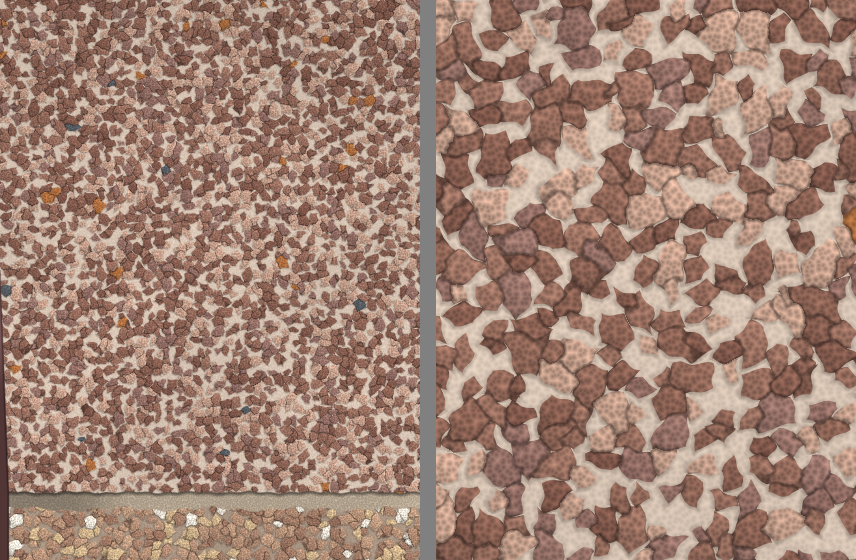
Left, the full canvas; right, a detail of the centre.
Give the GLSL for this texture, as a WebGL 2 fragment shader.

```glsl
#version 300 es
precision highp float;
// Washed aggregate slab: red angular chips in pale mortar, above a ledge of mixed pebbles.

uniform vec2 u_resolution;
out vec4 fragColor;

const float TAU = 6.2831853;
const vec2 LIGHT = vec2(0.5, 0.866);

struct Chip {
    float edge;   // signed distance to the nearest chip, in cells
    float gap;    // distance margin to the second nearest chip
    vec2 offset;  // position relative to the chip centre
    vec2 id;      // random values of the chip
};

vec2 hash2(vec2 p) {
    vec3 a = fract(p.xyx * vec3(0.1031, 0.1030, 0.0973));
    a += dot(a, a.yzx + 33.33);
    return fract((a.xx + a.yz) * a.zy);
}

mat2 rotate(float angle) {
    float c = cos(angle), s = sin(angle);
    return mat2(c, s, -s, c);
}

// Slow drift built from layered sines, about -1 to 1
float drift(vec2 p) {
    return 0.5 * sin(p.x * 9.0 + 2.0 * sin(p.y * 7.0))
         + 0.3 * sin(p.y * 17.0 + 2.0 * sin(p.x * 13.0) + 1.0)
         + 0.2 * sin(p.x * 31.0 - p.y * 27.0);
}

// Cellular grain: distance to the nearest scattered point, centred on zero
float grain(vec2 p) {
    vec2 cell = floor(p);
    float nearest = 2.0;
    for (int y = -1; y <= 1; y++)
    for (int x = -1; x <= 1; x++) {
        vec2 c = cell + vec2(x, y);
        nearest = min(nearest, length(c + hash2(c + 71.0) - p));
    }
    return nearest - 0.45;
}

// Convex polygon with five random sides
float polygon(vec2 q, float size, vec2 seed) {
    float d = -2.0;
    for (int k = 0; k < 5; k++) {
        vec2 h = hash2(seed + float(k) * 17.3);
        float angle = TAU * (float(k) + 0.6 * h.x) / 5.0;
        d = max(d, dot(q, vec2(cos(angle), sin(angle))) - size * (0.7 + 0.6 * h.y));
    }
    return d;
}

Chip scatterChips(vec2 p, float size) {
    vec2 cell = floor(p);
    Chip chip = Chip(4.0, 4.0, vec2(0.0), vec2(0.0));
    float second = 4.0;
    for (int y = -1; y <= 1; y++)
    for (int x = -1; x <= 1; x++) {
        vec2 c = cell + vec2(x, y);
        vec2 shape = hash2(c + 11.0);
        vec2 offset = p - c - 0.5 - 0.76 * (hash2(c + 3.0) - 0.5);
        vec2 q = rotate(shape.x * TAU) * offset * vec2(1.0);
        q *= vec2(0.84, 1.18);
        float d = polygon(q, size * mix(0.62, 1.32, shape.y), c);
        if (d < chip.edge) {
            second = chip.edge;
            chip = Chip(d, 0.0, offset, hash2(c + 29.0));
        } else {
            second = min(second, d);
        }
    }
    chip.gap = second - chip.edge;
    return chip;
}

vec3 redChip(vec2 id) {
    vec3 color = mix(vec3(0.49, 0.335, 0.285), vec3(0.64, 0.475, 0.41), id.x);
    color = mix(color, vec3(0.58, 0.45, 0.43), 0.6 * step(0.8, id.y));
    color = mix(color, vec3(0.75, 0.605, 0.53), step(0.76, id.x));
    color = mix(color, vec3(0.68, 0.43, 0.25), step(0.988, id.y));
    return mix(color, vec3(0.34, 0.36, 0.38), step(id.y, 0.004));
}

vec3 mixedPebble(vec2 id) {
    vec3 color = mix(vec3(0.58, 0.43, 0.36), vec3(0.77, 0.63, 0.52), id.x);
    color = mix(color, vec3(0.80, 0.69, 0.54), step(0.82, id.y));
    return mix(color, vec3(0.91, 0.88, 0.83), step(0.88, id.x));
}

// Chips bedded in mortar, with lit faces, dark crevices and soft contact shadows
vec3 bedded(Chip chip, vec3 stone, vec3 mortar, float fleck, float blur) {
    float facing = dot(chip.offset, LIGHT);
    float contact = 1.0 - smoothstep(0.0, 0.2, chip.edge);
    mortar *= 1.0 - contact * (0.13 - 0.16 * clamp(facing, -0.6, 0.6));
    mortar *= 1.0 + 0.14 * fleck;
    stone *= 1.0 + 0.14 * facing + 0.42 * fleck;
    float crevice = 1.0 - smoothstep(0.02, 0.2, chip.gap);
    stone *= 1.0 - 0.32 * crevice;
    return mix(stone, mortar, smoothstep(-blur, blur, chip.edge));
}

void main() {
    vec2 p = gl_FragCoord.xy / u_resolution.y;
    float pixel = 1.0 / u_resolution.y;
    float broad = drift(p);
    float fleck = grain(p * 300.0);

    // Edges of the slab, the ledge and the left joint
    float slabBottom = 0.121 + 0.0012 * sin(p.x * 60.0) + 0.001 * sin(p.x * 173.0);
    float ledgeBottom = 0.091 + 0.003 * sin(p.x * 38.0) + 0.002 * sin(p.x * 121.0);
    float slabLeft = 0.016 * clamp((0.53 - p.y) / 0.41, 0.0, 1.0);
    bool lower = p.y < 0.106;

    // Aggregate
    float cells = lower ? 51.0 : 58.0;
    float size = lower ? 0.54 : 0.485 + 0.035 * broad + 0.04 * smoothstep(0.6, 1.0, p.y);
    vec2 rough = 0.0009 * vec2(sin(p.y * 410.0 + p.x * 190.0), sin(p.x * 370.0 - p.y * 230.0));
    Chip chip = scatterChips((p + rough) * cells, size);
    vec3 stone = lower ? mixedPebble(chip.id) : redChip(chip.id);
    vec3 mortar = lower ? vec3(0.66, 0.58, 0.51) : vec3(0.84, 0.765, 0.70);
    vec3 color = bedded(chip, stone, mortar, fleck, 0.7 * pixel * cells);
    color *= 1.015 + 0.03 * broad - 0.05 * smoothstep(0.65, 1.0, p.y);

    // Pale ledge shaded by the slab above it
    vec3 ledge = vec3(0.70, 0.64, 0.56) * (1.0 + 0.25 * fleck + 0.06 * broad);
    ledge *= 1.0 - 0.25 * (1.0 - smoothstep(0.12, 0.24, p.x));
    ledge *= 1.0 - 0.5 * smoothstep(-0.009, 0.0, p.y - slabBottom);
    float onLedge = smoothstep(-0.002, 0.002, p.y - ledgeBottom)
                  * (1.0 - smoothstep(-pixel, pixel, p.y - slabBottom));
    color = mix(color, ledge, onLedge);

    // Dark joint along the left side
    vec3 joint = mix(vec3(0.32, 0.21, 0.21), vec3(0.50, 0.35, 0.35), smoothstep(0.28, 0.42, p.y));
    joint *= 1.0 - 0.45 * smoothstep(-0.005, 0.0, p.x - slabLeft);
    float inJoint = 1.0 - smoothstep(-pixel, pixel, p.x - slabLeft);
    color = mix(color, joint, inJoint * step(0.0005, slabLeft));

    fragColor = vec4(clamp(color, 0.0, 1.0), 1.0);
}
```
